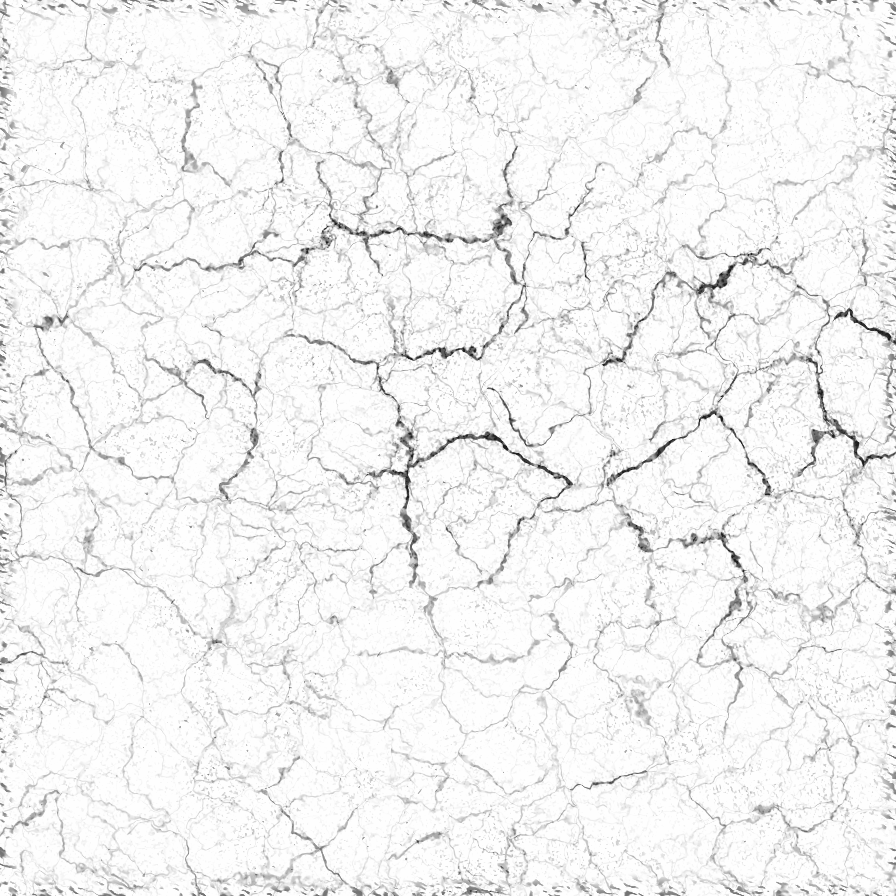
Write a WebGL 1 fragment shader that draws this texture.

```glsl
precision highp float;
uniform vec2 u_resolution;

const vec3 PAPER = vec3(0.997);
const vec3 INK = vec3(0.12);

float hash(vec2 p) {
  return fract(sin(dot(p, vec2(127.1, 311.7))) * 43758.5453);
}

vec2 hash2(vec2 p) {
  return vec2(hash(p), hash(p + 57.3));
}

float noise(vec2 p) {
  vec2 i = floor(p), f = fract(p);
  f = f * f * (3.0 - 2.0 * f);
  return mix(mix(hash(i), hash(i + vec2(1.0, 0.0)), f.x),
             mix(hash(i + vec2(0.0, 1.0)), hash(i + 1.0), f.x), f.y);
}

vec2 turn(vec2 p) {
  return vec2(0.8 * p.x - 0.6 * p.y, 0.6 * p.x + 0.8 * p.y);
}

float fbm(vec2 p) {
  float sum = 0.0, amp = 0.5;
  for (int i = 0; i < 4; i++) {
    sum += amp * noise(p);
    p = turn(p) * 2.1 + 13.7;
    amp *= 0.5;
  }
  return sum;
}

vec2 warp(vec2 p, float freq, float amp) {
  return p + amp * (vec2(fbm(p * freq), fbm(p * freq + 41.5)) - 0.47);
}

// Cell borders of one scale: x is the crack core, y the soft halo around it
vec2 cracks(vec2 p, float scale, float width, float px) {
  p *= scale;
  vec2 cell = floor(p), f = p - cell;
  vec2 nearest = vec2(0.0), home = vec2(0.0);
  float best = 100.0;
  for (int y = -1; y <= 1; y++) {
    for (int x = -1; x <= 1; x++) {
      vec2 o = vec2(float(x), float(y));
      vec2 r = o + hash2(cell + o) - f;
      if (dot(r, r) < best) {
        best = dot(r, r);
        nearest = r;
        home = o;
      }
    }
  }
  vec2 result = vec2(0.0);
  for (int y = -2; y <= 2; y++) {
    for (int x = -2; x <= 2; x++) {
      vec2 o = vec2(float(x), float(y));
      vec2 r = o + hash2(cell + o) - f;
      vec2 gap = r - nearest;
      if (dot(gap, gap) > 0.0001) {
        float d = dot(0.5 * (r + nearest), normalize(gap)) / scale;
        float chance = hash(2.0 * cell + o + home + scale);
        float strength = mix(0.18, 1.0, chance * chance);
        float w = width * (0.6 + 0.8 * strength);
        float core = 1.0 - smoothstep(w - px, w + px, d);
        result = max(result, strength * vec2(core, exp(-d / (width * 4.0))));
      }
    }
  }
  return result;
}

// Short slanted flecks that crowd towards the canvas edge
float frayedBorder(vec2 p) {
  vec2 toEdge = min(p, 1.0 - p);
  float edge = min(toEdge.x, toEdge.y);
  vec2 slanted = vec2(p.x - 0.4 * p.y, p.y + 0.4 * p.x);
  float fleck = noise(warp(slanted, 60.0, 0.01) * vec2(130.0, 330.0));
  float reach = 1.0 - smoothstep(0.0, 0.026, edge + 0.014 * (noise(p * 60.0) - 0.5));
  return reach * smoothstep(0.58, 0.88, fleck);
}

void main() {
  vec2 p = gl_FragCoord.xy / u_resolution;
  float px = 1.0 / min(u_resolution.x, u_resolution.y);

  // Ragged paths: broad bends, then meanders, then jagged kinks
  vec2 q = warp(warp(p, 9.0, 0.04), 26.0, 0.034);
  q += 0.007 * (vec2(noise(turn(p) * 105.0), noise(turn(p) * 105.0 + 71.3)) - 0.5);
  q += 0.003 * (hash2(vec2(3.0)) + vec2(noise(p * 230.0), noise(p * 230.0 + 17.9)));

  float bandOffset = (p.y - 0.53) / 0.24;
  float band = exp(-bandOffset * bandOffset);
  float patches = smoothstep(0.25, 0.65, fbm(p * 6.0 + 3.0));
  float breaks = smoothstep(0.1, 0.6, noise(turn(p) * 210.0 + 9.0));
  float swell = 0.6 + 0.9 * noise(p * 34.0);

  // Three generations of cracks
  vec2 major = cracks(q, 8.5, 0.0015 * swell * (0.75 + 0.35 * band), px);
  vec2 minor = cracks(q + 3.7, 14.0, 0.0011 * swell, px);
  vec2 hair = cracks(q + 8.2, 27.0, 0.0007 * swell, px);

  float ink = major.x * mix(0.65, 1.0, band) * mix(0.7, 1.0, patches);
  ink = max(ink, minor.x * mix(0.6, 0.8, band) * mix(0.55, 1.0, patches));
  ink = max(ink, hair.x * 0.42 * mix(0.15, 1.0, patches));
  ink *= mix(0.4, 1.0, breaks);

  // Crumbled halo and loose dust
  vec2 g = turn(turn(p));
  float grain = 0.6 * noise(g * 520.0) + 0.4 * noise(turn(g) * 310.0 + 7.0);
  float crumbs = smoothstep(0.42, 0.78, grain);
  float halo = major.y * mix(0.35, 0.6, band) + 0.35 * minor.y + 0.1 * hair.y;
  ink += halo * crumbs * mix(0.2, 0.7, patches);
  float dustCloud = smoothstep(0.4, 0.75, fbm(p * 22.0 + 21.0));
  ink += smoothstep(0.57, 0.85, grain) * mix(0.05, 0.25, dustCloud);
  float speck = smoothstep(0.88, 0.97, noise(turn(p) * 210.0 + 31.0));
  ink += speck * 0.4 * step(0.78, noise(p * 37.0));

  ink = max(ink, 0.62 * frayedBorder(p));
  gl_FragColor = vec4(mix(PAPER, INK, clamp(ink, 0.0, 1.0)), 1.0);
}
```
